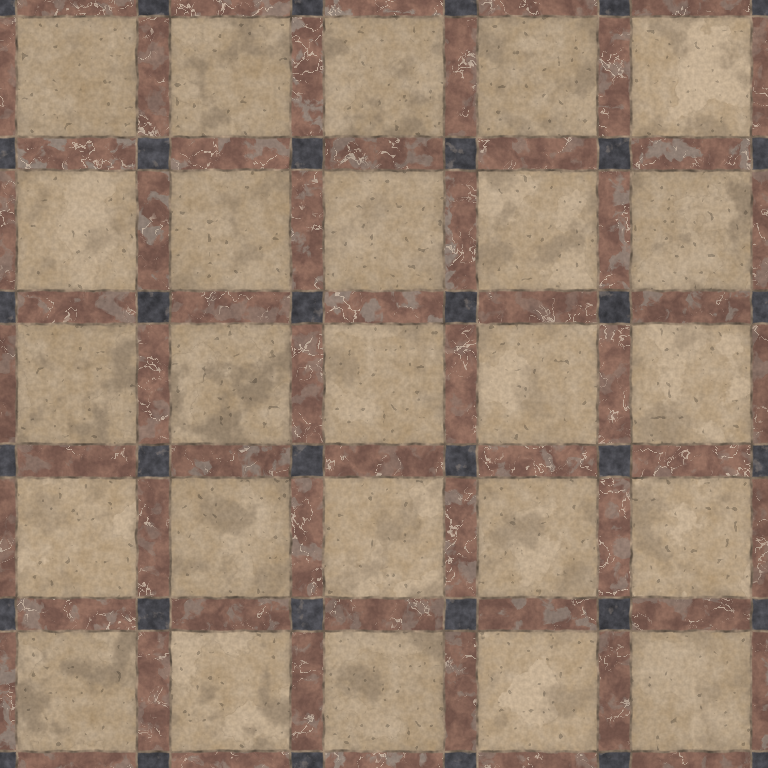
A WebGL 2 fragment shader for this texture:

```glsl
#version 300 es
precision highp float;
// Worn stone floor: cream slabs framed by veined red marble strips with dark corner squares.

#define REPEATS 5.0        // slabs across and down
#define BAND_HALF 0.108    // half width of a marble strip, in cells
#define GROUT_HALF 0.0075  // half width of a joint, in cells
#define EDGE_WOBBLE 0.007  // unevenness of the cut edges
#define PATCH_SCALE 2.0    // whole numbers keep the noise wrapping
#define STAIN_SCALE 3.0
#define VEIN_SCALE 8.0
#define VEIN_WIDTH 0.022
#define GRAIN_SCALE 36.0
#define GRAIN 0.13

uniform vec2 u_resolution;
out vec4 fragColor;

const vec3 SLAB = vec3(0.68, 0.59, 0.475);
const vec3 SLAB_LIGHT = vec3(0.735, 0.655, 0.555);
const vec3 SLAB_STAIN = vec3(0.56, 0.49, 0.41);
const vec3 RED_DARK = vec3(0.45, 0.335, 0.295);
const vec3 RED_LIGHT = vec3(0.56, 0.425, 0.365);
const vec3 MARBLE_GREY = vec3(0.56, 0.51, 0.47);
const vec3 VEIN = vec3(0.77, 0.70, 0.63);
const vec3 CORNER = vec3(0.27, 0.268, 0.285);
const vec3 GROUT = vec3(0.53, 0.46, 0.39);

vec2 hash2(vec2 p) {
  vec3 h = fract(p.xyx * vec3(0.1031, 0.1030, 0.0973));
  h += dot(h, h.yzx + 33.33);
  return fract((h.xx + h.yz) * h.zy);
}

float corner(vec2 cell, vec2 offset, float period) {
  float angle = 6.2832 * hash2(mod(cell, period) + 3.0).x;
  return dot(vec2(cos(angle), sin(angle)), offset);
}

// Gradient noise that wraps after a whole number of cells
float noise(vec2 p, float period) {
  vec2 i = floor(p), f = fract(p);
  vec2 s = f * f * f * (f * (f * 6.0 - 15.0) + 10.0);
  vec2 e = vec2(1.0, 0.0);
  float low = mix(corner(i, f, period), corner(i + e, f - e, period), s.x);
  float high = mix(corner(i + e.yx, f - e.yx, period), corner(i + 1.0, f - 1.0, period), s.x);
  return 1.4 * mix(low, high, s.y);
}

float fbm(vec2 p, float scale, int octaves) {
  float sum = 0.0, amplitude = 0.5;
  for (int k = 0; k < octaves; k++) {
    sum += amplitude * noise(p * scale, REPEATS * scale);
    p += vec2(1.37, 2.71);
    scale *= 2.0;
    amplitude *= 0.5;
  }
  return sum;
}

// Cream stone: cloudy light patches with crisp rims, brown stains, dirty edges, pits
vec3 slabColor(vec2 p, vec2 seed, float edge) {
  float cloud = fbm(p, PATCH_SCALE, 6);
  float stain = fbm(p + 2.3, STAIN_SCALE, 5);
  float fine = fbm(p + 4.1, 10.0, 4);
  vec3 color = mix(SLAB, SLAB_LIGHT, 0.5 + 1.1 * fine + 0.9 * cloud);
  color = mix(color, SLAB_LIGHT * 1.04, smoothstep(0.10, 0.14, cloud) * (0.25 + 0.6 * seed.x));
  float rim = 1.0 - smoothstep(0.0, 0.025, abs(cloud - 0.09));
  color = mix(color, SLAB_STAIN, 0.22 * rim * seed.y);
  color = mix(color, SLAB_STAIN, smoothstep(0.04, 0.30, stain) * (0.25 + 0.55 * seed.y));
  color = mix(color, SLAB_STAIN, clamp(0.45 + 2.0 * fine, 0.0, 0.8) * exp(-32.0 * edge));
  color *= 1.0 - 0.2 * smoothstep(0.30, 0.42, fbm(p, 18.0, 2));
  return color * (0.97 + 0.05 * seed.x);
}

// Red marble: mottled ground, grey clouds and broken pale veins
vec3 marbleColor(vec2 p, vec2 seed, float pixel) {
  p += 0.07 * vec2(fbm(p, 6.0, 3), fbm(p + 3.7, 6.0, 3));
  float mottle = fbm(p, 7.0, 5);
  float cluster = fbm(p + 1.9, 4.0, 3);
  float ridge = abs(fbm(p + 0.8, VEIN_SCALE, 4));
  vec3 color = mix(RED_DARK, RED_LIGHT, clamp(0.5 + 2.0 * mottle, 0.0, 1.0));
  float grey = smoothstep(0.07, 0.22, fbm(p + 2.9, 6.0, 5));
  color = mix(color, MARBLE_GREY, grey * (0.3 + 0.6 * seed.x));
  float presence = smoothstep(-0.04, 0.22, cluster + 0.14 * (seed.y - 0.5));
  float width = VEIN_WIDTH * (0.5 + 1.3 * presence) + pixel;
  float vein = 1.0 - smoothstep(0.2 * width, width, ridge);
  color = mix(color, VEIN, 0.85 * vein * presence);
  return color * (0.96 + 0.08 * seed.y);
}

// Dark stone: soft mottling and a few pale scuffs
vec3 cornerColor(vec2 p, vec2 seed) {
  float speckle = fbm(p, 16.0, 4);
  float scuff = smoothstep(0.20, 0.40, fbm(p + 1.1, 9.0, 4));
  return mix(CORNER * (0.96 + 0.14 * seed.x + 0.5 * speckle), MARBLE_GREY, 0.45 * scuff);
}

void main() {
  vec2 p = gl_FragCoord.xy / u_resolution * REPEATS;
  float pixel = REPEATS / min(u_resolution.x, u_resolution.y);

  // Layout: strips lie on whole coordinates, every piece gets its own id
  vec2 q = p + EDGE_WOBBLE * vec2(fbm(p, 7.0, 4), fbm(p + 2.5, 7.0, 4)) * 2.0;
  vec2 fromLine = abs(fract(q + 0.5) - 0.5);
  vec2 band = step(fromLine, vec2(BAND_HALF));
  vec2 id = mod(mix(2.0 * floor(q) + 1.0, 2.0 * floor(q + 0.5), band), 2.0 * REPEATS);
  vec2 seed = hash2(id + 17.0);
  vec2 stone = p + REPEATS * hash2(id + 41.0);
  vec2 gap = abs(fromLine - BAND_HALF);
  float edge = min(gap.x, gap.y);

  // Materials
  vec3 color = slabColor(stone, seed, edge);
  if (band.x + band.y > 0.5) color = marbleColor(stone, seed, pixel);
  if (band.x + band.y > 1.5) color = cornerColor(stone, seed);

  // Joints, then fine grain over everything
  vec3 joint = GROUT * (0.95 + 0.7 * fbm(p, 12.0, 3));
  color = mix(joint, color, smoothstep(GROUT_HALF - pixel, GROUT_HALF + pixel, edge));
  color *= 1.0 + GRAIN * fbm(p, GRAIN_SCALE, 2);
  fragColor = vec4(color, 1.0);
}
```
